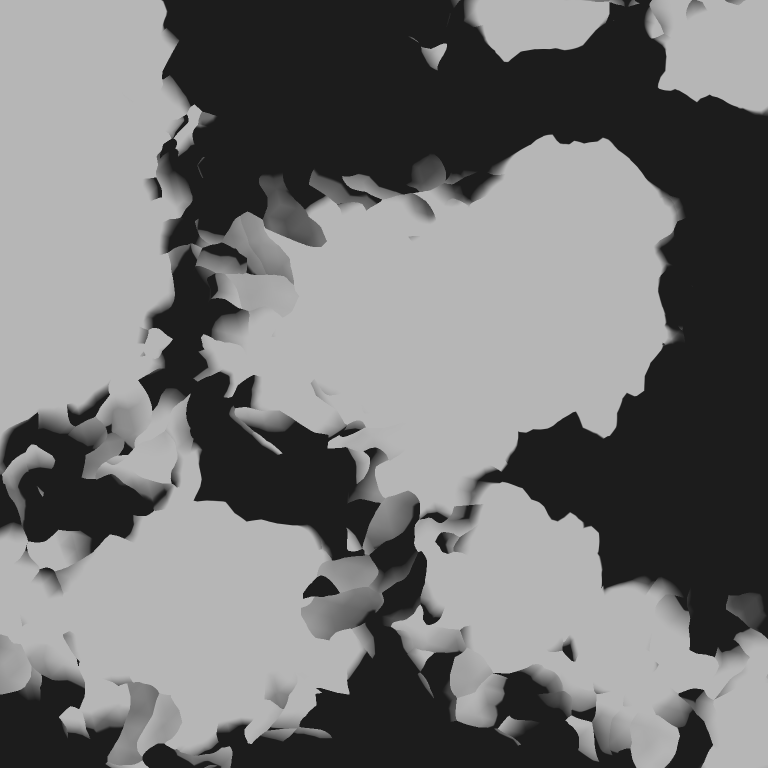
This texture map is drawn by a Shadertoy shader. Its source:

```glsl
// Torn pale grey islands on near-black, with polygonal rims and shaded facet shards.

const float LIGHT = 0.715;
const float DARK = 0.11;
const float COARSE_FREQ = 14.0;   // long straight rim segments
const float COARSE_AMP = 0.026;
const float FINE_FREQ = 38.0;     // small nicks along the rim
const float FINE_AMP = 0.008;
const float FACET_FREQ = 19.0;    // shards across the canvas
const float FACET_STRETCH = 0.6;  // 0 round, towards 1 leaf-like
const float FACET_TILT = 0.9;     // own slope of each shard
const float FACET_SHIFT = 0.035;  // rim offset between shards
const float RAMP_WIDTH = 0.095;   // widest light-to-dark fade
const float RAMP_CURVE = 1.6;     // above 1 favours the pale tones
const float SOFT_FREQ = 4.0;      // size of the zones with faded rims
const int SAMPLES = 2;            // antialiasing grid per side

// Broad masses: centre xy, radii zw.
const vec4 HOLLOW = vec4(0.095, 0.375, 0.10, 0.078);
const int ISLAND_COUNT = 12;
const vec4 ISLANDS[ISLAND_COUNT] = vec4[ISLAND_COUNT](
    vec4(0.52, 0.583, 0.235, 0.165), vec4(0.73, 0.64, 0.14, 0.20),
    vec4(0.57, 0.45, 0.115, 0.11),   vec4(0.04, 0.83, 0.19, 0.43),
    vec4(0.25, 0.19, 0.195, 0.165),  vec4(0.05, 0.23, 0.16, 0.10),
    vec4(0.21, 0.37, 0.05, 0.10),    vec4(0.66, 0.22, 0.12, 0.13),
    vec4(0.82, 0.13, 0.095, 0.10),   vec4(0.985, 0.075, 0.065, 0.10),
    vec4(0.97, 0.95, 0.11, 0.105),   vec4(0.71, 0.99, 0.09, 0.05));

vec2 hash2(vec2 p) {
    vec3 q = fract(p.xyx * vec3(0.1031, 0.1030, 0.0973));
    q += dot(q, q.yzx + 33.33);
    return fract((q.xx + q.yz) * q.zy);
}

// Noise that is linear on each triangle of a mesh, from -1 to 1.
vec2 meshNoise(vec2 p) {
    vec2 s = p + (p.x + p.y) * 0.366;
    vec2 cell = floor(s), f = s - cell;
    float hi = max(f.x, f.y), lo = min(f.x, f.y);
    vec2 side = f.x > f.y ? vec2(1, 0) : vec2(0, 1);
    vec2 n = (1.0 - hi) * hash2(cell) + (hi - lo) * hash2(cell + side)
           + lo * hash2(cell + 1.0);
    return 2.0 * n - 1.0;
}

// Approximate distance to an ellipse, positive inside.
float ellipse(vec2 p, vec4 e) {
    vec2 q = p - e.xy + 1e-4;
    float k = length(q / e.zw);
    return k * (1.0 - k) / max(length(q / (e.zw * e.zw)), 1e-4);
}

float islandField(vec2 p) {
    float d = -1.0;
    for (int i = 0; i < ISLAND_COUNT; i++) d = max(d, ellipse(p, ISLANDS[i]));
    return min(d, -ellipse(p, HOLLOW));
}

// Nearest stretched shard: slope along its axis in x, two random values in yz.
vec3 facet(vec2 p) {
    vec2 cell = floor(p);
    float best = 1e3;
    vec3 result = vec3(0);
    for (int y = -1; y <= 1; y++)
    for (int x = -1; x <= 1; x++) {
        vec2 id = cell + vec2(x, y);
        vec2 rel = p - id - hash2(id + 40.0);
        vec2 h = hash2(id + 91.0);
        vec2 axis = vec2(cos(6.2832 * h.x), sin(6.2832 * h.x));
        float along = dot(rel, axis);
        float dist = length(rel - FACET_STRETCH * along * axis);
        if (dist < best) {
            best = dist;
            result = vec3(along, h.y, hash2(id + 17.0).x);
        }
    }
    return result;
}

float shade(vec2 p, float pixel) {
    // Kinked rims
    vec2 q = p + COARSE_AMP * meshNoise(p * COARSE_FREQ + 5.0)
               + FINE_AMP * meshNoise(p * FINE_FREQ + 23.0);
    float d = islandField(q);

    // Faded zones, more common towards the bottom
    float zone = 0.5 + 0.5 * meshNoise(p * SOFT_FREQ + 8.0).x;
    zone += 0.5 * max(0.0, 1.0 - p.y / 0.35);
    float soft = smoothstep(0.35, 0.6, zone);

    // Each shard fades along its own slope and may end in a clean cut
    vec3 shard = facet(mix(p, q, 0.5) * FACET_FREQ);
    d += soft * (FACET_TILT * shard.x / FACET_FREQ + FACET_SHIFT * (shard.y - 0.5));
    float width = max(pixel, soft * RAMP_WIDTH * mix(0.3, 1.0, shard.z));
    float t = clamp(d / width + 0.5, 0.0, 1.0);
    float cut = 0.4 * shard.y * soft;
    float aa = pixel / width;
    float keep = smoothstep(cut - aa, cut + aa, t);
    return mix(DARK, LIGHT, keep * (1.0 - pow(1.0 - t, RAMP_CURVE)));
}

void mainImage(out vec4 fragColor, in vec2 fragCoord) {
    float pixel = 1.0 / min(iResolution.x, iResolution.y);
    float sum = 0.0;
    for (int j = 0; j < SAMPLES; j++)
    for (int i = 0; i < SAMPLES; i++) {
        vec2 offset = (vec2(i, j) + 0.5) / float(SAMPLES) - 0.5;
        sum += shade((fragCoord + offset) * pixel, pixel);
    }
    fragColor = vec4(vec3(sum / float(SAMPLES * SAMPLES)), 1.0);
}
```
